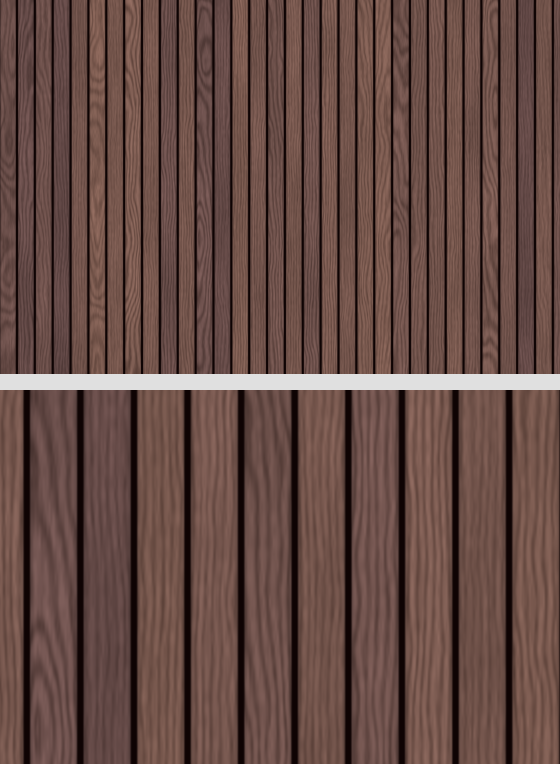
Top, the full canvas; bottom, a detail of the centre.
Give the GLSL for this texture, as a WebGL 1 fragment shader.

```glsl
precision highp float;
// A wall of narrow, dark stained timber slats with black gaps between them.
// Each slat cuts a stretched set of growth rings at its own random offset, which
// gives straight, slanted or arched grain; fine pores and tone shifts go on top.

uniform vec2 u_resolution;

float hash(vec2 p) {
  vec3 q = fract(vec3(p.xyx) * vec3(0.1031, 0.1030, 0.0973));
  q += dot(q, q.yzx + 33.33);
  return fract((q.x + q.y) * q.z);
}

float noise(vec2 p) {
  vec2 i = floor(p), f = fract(p);
  f = f * f * (3.0 - 2.0 * f);
  return mix(mix(hash(i), hash(i + vec2(1.0, 0.0)), f.x),
             mix(hash(i + vec2(0.0, 1.0)), hash(i + vec2(1.0, 1.0)), f.x), f.y);
}

// Growth rings as light and dark lines, from -1 to 1
float ringGrain(vec2 p, float id, float figure) {
  float side = hash(vec2(id, 3.0)) < 0.5 ? -1.0 : 1.0;
  float heart = side * mix(1.5, 0.08, figure);
  float knotHeight = hash(vec2(id, 4.0)) * 21.0;
  float bend = noise(vec2(p.x * 1.3 + id * 17.0, p.y * 0.4)) - 0.5;
  float ripple = noise(vec2(p.x * 3.0 + id * 29.0, p.y * 1.1)) - 0.5;
  vec2 q = vec2(p.x - heart, (p.y - knotHeight) * mix(0.012, 0.13, figure));
  float radius = length(q) + bend * mix(0.15, 0.65, figure) + ripple * 0.11;
  float phase = radius * mix(6.5, 5.0, figure) + hash(vec2(id, 5.0));
  float wave = 0.5 + 0.5 * cos(6.28318 * phase);
  return 1.0 - 2.0 * wave * sqrt(wave);
}

// p is measured in slat widths
vec3 slatWall(vec2 p) {
  float id = floor(p.x) + 7.0;
  float x = fract(p.x) - 0.5;
  float figure = hash(vec2(id, 1.0));
  figure *= figure;

  // Base stain: greyish plum to warm brown, drifting along the slat
  float warmth = hash(vec2(id, 2.0));
  float drift = noise(vec2(id * 13.0 + x, p.y * 0.22)) - 0.5;
  vec3 wood = mix(vec3(0.375, 0.275, 0.268), vec3(0.475, 0.347, 0.303), warmth);
  wood *= 1.0 + 0.13 * drift;

  // Rings, long fibres and short pores
  float strength = mix(0.05, 0.13, hash(vec2(id, 6.0))) + 0.04 * figure;
  float fibres = noise(vec2(x * 15.0 + id * 41.0, p.y * 0.7)) - 0.5;
  float pores = noise(vec2(x * 27.0 + id * 53.0, p.y * 4.5)) - 0.5;
  float shade = strength * ringGrain(vec2(x, p.y), id, figure);
  shade += 0.13 * fibres + 0.12 * pores;
  wood *= 1.0 + shade * vec3(0.95, 1.05, 1.1);

  // Rounded edges falling into the dark gap
  float edge = 0.5 - abs(x);
  wood *= mix(0.84, 1.0, smoothstep(0.06, 0.16, edge));
  return mix(vec3(0.055, 0.012, 0.012), wood, smoothstep(0.036, 0.085, edge));
}

void main() {
  // Average a 2 x 2 grid of samples for smooth lines
  vec3 sum = vec3(0.0);
  for (int i = 0; i < 4; i++) {
    vec2 offset = vec2(mod(float(i), 2.0), floor(float(i) / 2.0)) * 0.5 - 0.25;
    vec2 p = (gl_FragCoord.xy + offset) / u_resolution.x * 31.35;
    sum += slatWall(p + vec2(0.05, 0.0));
  }
  gl_FragColor = vec4(sum / 4.0, 1.0);
}
```
